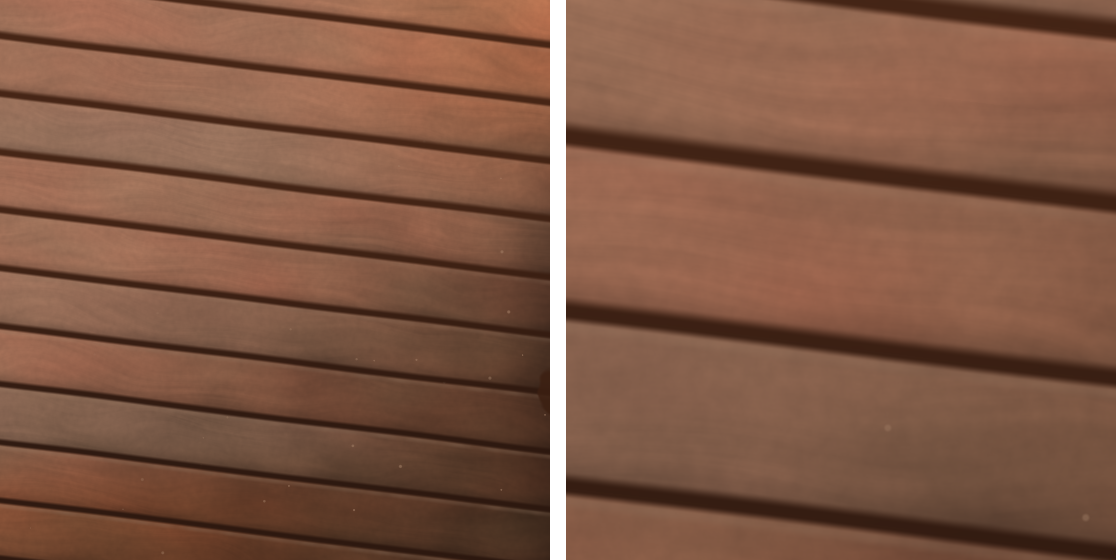
Left, the full canvas; right, a detail of the centre.
This texture is drawn by a Shadertoy shader. Its source:

```glsl
// Slanted hardwood slats: a sheared repeat gives boards split by soft dark gaps
// with a pale lower lip. Gradient noise adds grain, blotches and worn edges,
// and a diagonal falloff darkens the lower right.
#define PITCH 0.1036        // board spacing, in canvas heights
#define SLOPE 0.122         // drop of each gap per unit of x
#define FIRST_GAP 0.0655    // depth of the first gap at the left edge
#define GAP_TOP 0.125       // gap softness above its centre, in boards
#define LIP_STRENGTH 0.42
#define GRAIN 0.075
#define BLOTCH 0.20
#define FINE_MOTTLE 0.045
#define SPECK_CELLS 26.0

const vec3 LIT_WOOD   = vec3(0.645, 0.445, 0.350);
const vec3 SHADE_WOOD = vec3(0.330, 0.210, 0.145);
const vec3 GREY_WOOD  = vec3(0.520, 0.425, 0.355);
const vec3 GAP_BROWN  = vec3(0.260, 0.135, 0.075);
const vec3 GAP_DEEP   = vec3(0.140, 0.075, 0.050);
const vec3 LIP_TAN    = vec3(0.650, 0.510, 0.410);

vec2 hash2(vec2 p) {
    p = vec2(dot(p, vec2(127.1, 311.7)), dot(p, vec2(269.5, 183.3)));
    return fract(sin(p) * 43758.5);
}

float corner(vec2 cell, vec2 offset) {
    return dot(hash2(cell) * 2.0 - 1.0, offset);
}

float gradientNoise(vec2 p) {
    vec2 i = floor(p), f = p - i;
    vec2 u = f * f * f * (f * (f * 6.0 - 15.0) + 10.0);
    vec2 e = vec2(1.0, 0.0);
    return mix(mix(corner(i, f), corner(i + e, f - e), u.x),
               mix(corner(i + e.yx, f - e.yx), corner(i + 1.0, f - 1.0), u.x), u.y);
}

float fbm(vec2 p) {
    float sum = 0.0, amp = 1.0;
    for (int k = 0; k < 4; k++) {
        sum += amp * gradientNoise(p);
        p = p * 2.03 + 7.3;
        amp *= 0.5;
    }
    return sum;
}

// Sparse pale specks, one candidate per cell
float specks(vec2 p) {
    vec2 q = p * SPECK_CELLS, cell = floor(q);
    vec2 seed = hash2(cell + 3.0);
    vec2 centre = 0.25 + 0.5 * hash2(cell + 41.0);
    float radius = 0.05 + 0.06 * seed.y;
    return step(0.95, seed.x) * (1.0 - smoothstep(0.3 * radius, radius, length(q - cell - centre)));
}

void mainImage(out vec4 fragColor, in vec2 fragCoord) {
    vec2 p = fragCoord / iResolution.y;
    float depth = 1.0 - p.y;
    float pixel = 1.0 / (iResolution.y * PITCH);

    // Board coordinates: v counts boards downward, d is signed distance to a gap
    float v = (depth - SLOPE * p.x - FIRST_GAP) / PITCH;
    v += 0.03 * gradientNoise(vec2(p.x * 3.0, floor(v + 0.5) * 5.7));
    float board = floor(v);
    float d = v - floor(v + 0.5);
    vec2 boardSeed = hash2(vec2(board, 9.0));

    // Diagonal light falloff, with extra shade along the right edge
    float shade = smoothstep(0.32, 1.05, 0.75 * depth + 0.4 * p.x);
    vec3 col = mix(LIT_WOOD, SHADE_WOOD, shade);
    col *= 1.0 - 0.3 * smoothstep(0.86, 1.02, p.x) * smoothstep(0.1, 0.6, depth);

    // Board tone: some greyed toward the left, the rest warm
    float cycle = cos(6.2832 * (board - 1.0) / 2.6);
    float patchNoise = fbm(vec2(p.x * 3.0, v * 0.6) + boardSeed * 20.0);
    float grey = smoothstep(0.1, 0.9, cycle) * (1.0 - smoothstep(0.35, 0.95, p.x));
    grey *= smoothstep(0.08, 0.25, depth) * clamp(0.8 + 0.7 * patchNoise, 0.0, 1.0);
    col = mix(col, GREY_WOOD * (1.0 - 0.3 * shade), 0.65 * grey);
    float warm = smoothstep(0.4, 1.0, p.x) * (1.0 - smoothstep(0.1, 0.45, depth));
    warm += smoothstep(0.78, 0.92, depth) * (1.0 - smoothstep(0.3, 0.8, p.x));
    col *= mix(vec3(1.0), vec3(1.06, 0.96, 0.86), warm);
    col *= 0.97 + 0.07 * boardSeed.x;

    // Grain, stains and fine mottling
    float bend = 0.6 * gradientNoise(vec2(p.x * 5.0, v) + boardSeed * 11.0);
    float grain = fbm(vec2(p.x * 5.0, (v + bend) * 7.0) + boardSeed * 30.0);
    float stain = fbm(p * vec2(6.0, 9.0) + board * 3.1);
    float wear = smoothstep(0.2, 0.9, 0.6 * p.x + 0.5 * depth);
    col *= 1.0 + GRAIN * grain + BLOTCH * stain * mix(0.3, 1.0, wear);
    col.r *= 1.0 + 0.10 * patchNoise;
    col *= 1.0 + FINE_MOTTLE * fbm(p * 85.0);
    col = mix(col, LIP_TAN, 0.55 * specks(p) * wear);

    // Rounded board edges and the pale lip under each gap
    col *= 1.0 - 0.13 * smoothstep(-0.26, -0.06, d) * step(d, 0.0);
    float crisp = smoothstep(0.25, 0.85, depth);
    float chips = clamp(0.75 + 0.8 * gradientNoise(vec2(p.x * 30.0, board)), 0.0, 1.0);
    float lip = smoothstep(0.03, 0.07, d) * (1.0 - smoothstep(0.075, 0.13 + pixel, d));
    col = mix(col, LIP_TAN * (1.0 - 0.25 * shade), lip * chips * LIP_STRENGTH * (0.35 + 0.65 * crisp));

    // Gap: soft above, sharper below, narrower and deeper toward the bottom
    float reach = GAP_TOP * mix(1.0, 0.68, crisp);
    float gap = smoothstep(-reach - 0.5 * pixel, -0.3 * reach, d);
    gap *= 1.0 - smoothstep(0.01, 0.06 + 0.5 * pixel, d);
    col = mix(col, mix(GAP_BROWN, GAP_DEEP, 0.75 * crisp), 0.95 * gap);

    // Dark worn notch at the right edge
    vec2 notch = (p - vec2(0.985, 0.30)) / vec2(0.022, 0.045);
    float notchEdge = length(notch) + 0.5 * gradientNoise(p * 45.0);
    col = mix(col, GAP_BROWN * 0.9, 0.85 * (1.0 - smoothstep(0.8, 1.1, notchEdge)));

    fragColor = vec4(clamp(col, 0.0, 1.0), 1.0);
}
```
